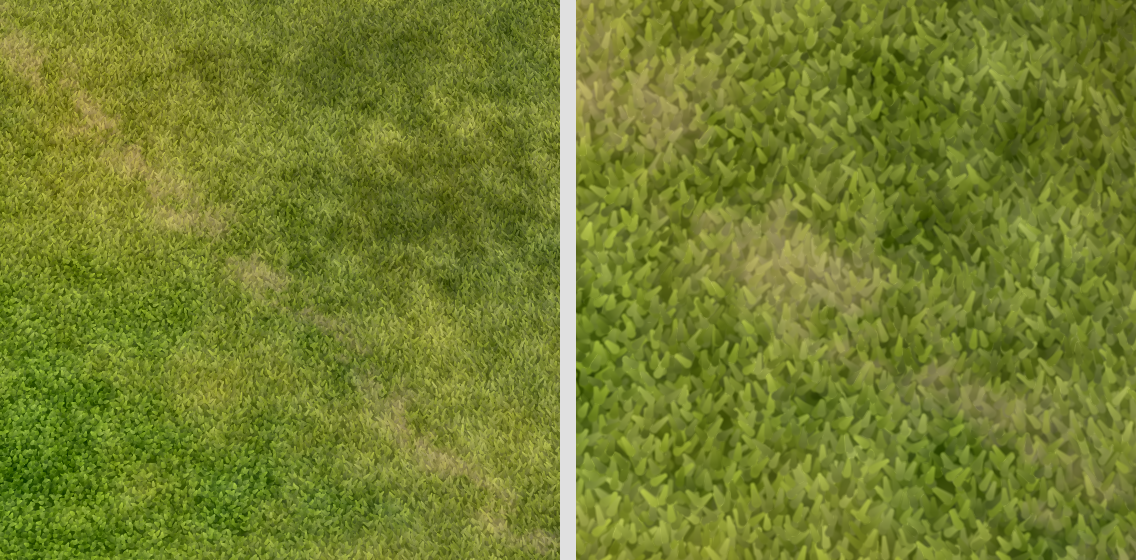
Left: the whole. Right: its middle third, enlarged.
Reproduce this texture procedurally as a Shadertoy shader.

```glsl
// Sunlit rough meadow: short grass blades, clover clumps, shaded patches and a dry track.

vec3 hash3(vec3 p) {
    p = fract(p * vec3(0.1031, 0.1030, 0.0973));
    p += dot(p, p.yxz + 33.33);
    return fract((p.xxy + p.yxx) * p.zyx);
}

// Layered, bent sines: soft irregular patches around zero
float patches(vec2 p) {
    float sum = 0.0, amp = 0.5;
    for (int i = 0; i < 5; i++) {
        p = mat2(0.8, 0.6, -0.6, 0.8) * p + 1.7;
        sum += amp * sin(p.x + 1.3 * sin(p.y)) * cos(p.y + sin(0.7 * p.x));
        p *= 1.9;
        amp *= 0.62;
    }
    return sum;
}

// One blade per cell; returns tone, dryness and coverage
vec3 bladeLayer(vec2 p, float layer, float lush) {
    vec2 cell = floor(p);
    vec3 result = vec3(0.0);
    for (int y = -1; y <= 1; y++)
    for (int x = -1; x <= 1; x++) {
        vec2 id = cell + vec2(x, y);
        vec3 place = hash3(vec3(id + 200.0, layer * 7.0 + 1.0));
        vec3 look = hash3(vec3(id + 300.0, layer * 5.0 + 90.0));
        vec2 offset = p - id - place.xy;

        // Grass leans about the vertical, clover leaves are rounder and turn freely
        float angle = (place.z - 0.5) * mix(1.9, 3.1, lush);
        vec2 axis = vec2(sin(angle), cos(angle));
        float halfLength = mix(0.32 + 0.25 * look.z, 0.2, lush);
        float along = clamp(dot(offset, axis), -halfLength, halfLength);
        float width = mix(0.17, 0.25, lush) * (1.0 - 0.35 * along / halfLength);
        float cover = 1.0 - smoothstep(width - 0.09, width + 0.11, length(offset - axis * along));

        float tone = 0.44 + 0.07 * layer + 0.55 * (look.x - 0.5) + 0.12 * along / halfLength;
        result.xy = mix(result.xy, vec2(tone, look.y), cover);
        result.z = max(result.z, cover);
    }
    // Undo the blend with the empty background at soft edges
    result.xy /= max(result.z, 0.01);
    return result;
}

void mainImage(out vec4 fragColor, in vec2 fragCoord) {
    vec2 uv = fragCoord / iResolution.xy;

    // Ground recedes upward, so features shrink toward the top
    vec2 ground = vec2((uv.x - 0.5) * (1.0 + 0.4 * uv.y), uv.y + 0.2 * uv.y * uv.y);
    float broad = patches(ground * vec2(7.0, 10.0));
    float clumps = patches(ground * vec2(26.0, 32.0) + 9.0);

    // Regions of the field
    float lush = smoothstep(0.75, 0.1, length(uv * vec2(1.0, 0.85)) + 0.25 * broad);
    float shade = smoothstep(0.28, 0.04, length((uv - vec2(0.8, 0.64)) * vec2(0.9, 1.3)) + 0.12 * clumps)
                + smoothstep(0.24, 0.02, length((uv - vec2(0.65, 0.92)) * vec2(0.7, 1.5)) + 0.12 * broad);
    float golden = smoothstep(0.4, 0.05, length((uv - vec2(0.14, 0.76)) * vec2(0.9, 1.0)) + 0.2 * broad);
    float track = smoothstep(0.09, 0.0, abs(uv.y - 0.95 + 0.95 * uv.x + 0.05 * broad))
                * smoothstep(-0.4, 0.3, clumps);

    // Dark thatch covered by blades, the top layers catching more light
    vec2 grass = vec2(0.2, 0.3);
    for (int i = 0; i < 5; i++) {
        float layer = float(i);
        vec2 p = ground * (66.0 + 5.0 * layer) + layer * 13.7;
        vec3 blade = bladeLayer(p, layer, lush);
        grass = mix(grass, blade.xy, blade.z);
    }

    // Patch lighting and local contrast
    float contrast = 0.9 + 0.3 * lush - 0.2 * shade - 0.25 * track;
    float tone = 0.6 + (grass.x - 0.6) * contrast;
    tone += 0.16 * broad + 0.2 * clumps - 0.22 * shade + 0.06 * golden + 0.08 * track - 0.05 * lush;
    float dry = grass.y - 0.15 + 0.35 * clumps + 0.6 * track + 0.15 * uv.x - 0.35 * lush;

    // Olive to lime ramp, then regional tints
    vec3 color = mix(vec3(0.22, 0.26, 0.04), vec3(0.64, 0.69, 0.27), clamp(tone, -0.2, 1.25));
    color += vec3(0.01, -0.01, 0.09) * (dry - 0.3);
    color += vec3(0.05, 0.0, -0.02) * (golden + 0.6 * broad);
    color += vec3(0.04, -0.01, 0.03) * track;
    color += vec3(-0.06, 0.01, -0.03) * lush;
    fragColor = vec4(clamp(color, 0.0, 1.0), 1.0);
}
```
